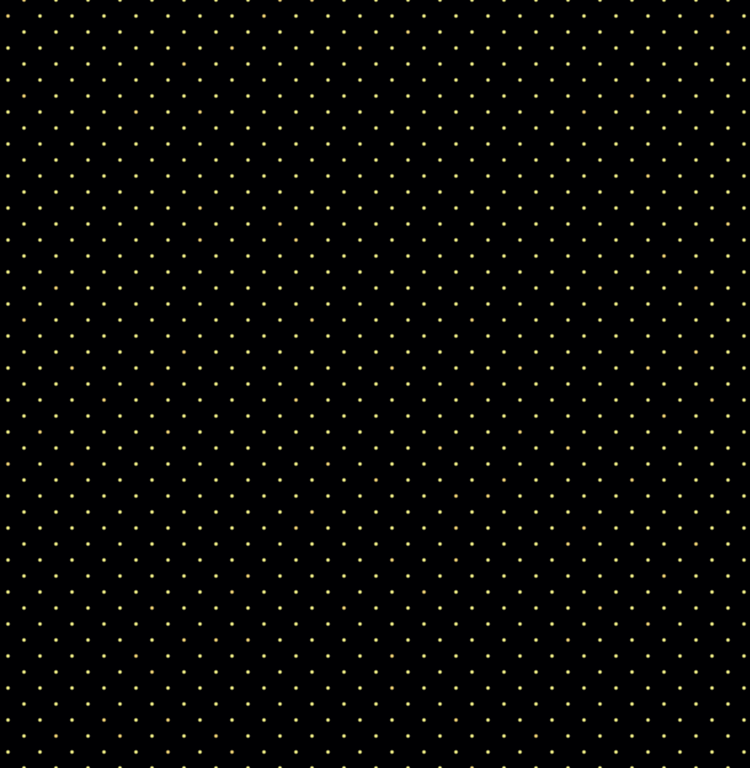
Give the GLSL for this pattern, as a Shadertoy shader.

```glsl
const float ROWS = 24.0;                        // repeats down the canvas
const vec2 LATTICE_ORIGIN = vec2(0.75, 0.0);    // first dot, in cells
const float DOT_RADIUS = 0.052;                 // in cells
const float EDGE_SOFTNESS = 0.04;               // half width of the edge, in cells
const float WARM_SHARE = 0.08;                  // fraction of dots that lean orange
const float WARM_AMOUNT = 0.45;
const vec3 BACKGROUND = vec3(0.0, 0.0, 0.008);
const vec3 DOT_YELLOW = vec3(0.98, 0.97, 0.55);
const vec3 DOT_WARM = vec3(0.96, 0.72, 0.38);

float hash21(vec2 p) {
    p = fract(p * vec2(0.1031, 0.1137));
    p += dot(p, p.yx + 33.33);
    return fract((p.x + p.y) * p.x * 17.0);
}

// Adds the nearest dot of one square lattice shifted by offset
vec3 addDot(vec3 color, vec2 cellPos, vec2 offset, float edge) {
    vec2 p = cellPos - LATTICE_ORIGIN - offset;
    vec2 id = round(p);
    float dist = length(p - id) - DOT_RADIUS;
    float coverage = 1.0 - smoothstep(-edge, edge, dist);

    // Occasional warm tint per dot
    float warmth = WARM_AMOUNT * step(1.0 - WARM_SHARE, hash21(id + offset + 71.0));
    return mix(color, mix(DOT_YELLOW, DOT_WARM, warmth), coverage);
}

void mainImage(out vec4 fragColor, in vec2 fragCoord) {
    float pixel = ROWS / iResolution.y;
    vec2 cellPos = fragCoord * pixel;
    float edge = max(EDGE_SOFTNESS, 0.5 * pixel);

    // Two interleaved lattices make the staggered rows
    vec3 color = BACKGROUND;
    for (int i = 0; i < 2; i++) {
        color = addDot(color, cellPos, vec2(0.5 * float(i)), edge);
    }
    fragColor = vec4(color, 1.0);
}
```
